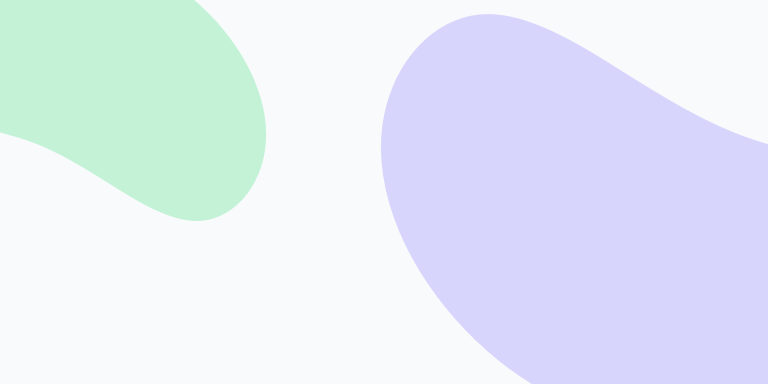
A WebGL 2 fragment shader for this background:

```glsl
#version 300 es
precision highp float;
// Two flat pastel blobs on a pale ground, each running off the canvas.
// Both share one outline of cubic Bezier curves, turned and scaled; a signed
// distance to the flattened outline gives smooth edges at any size.

uniform vec2 u_resolution;
out vec4 fragColor;

// Colours
const vec3 GROUND = vec3(0.973, 0.980, 0.988);
const vec3 LILAC  = vec3(0.847, 0.837, 0.988);
const vec3 MINT   = vec3(0.765, 0.949, 0.843);

// Placement, in canvas heights; a negative scale is a half turn
const float ASPECT       = 2.0;
const vec2  LILAC_ORIGIN = vec2(0.992, 0.617);
const vec2  MINT_ORIGIN  = vec2(0.693, 0.649);
const float LILAC_SCALE  = 1.0 / 384.0;
const float MINT_SCALE   = -0.648 / 384.0;

// Outline in blob units: chained cubics, then straight edges that close it
const int CURVES = 4;
const int STEPS  = 20;
const vec2 CURVE[13] = vec2[13](
    vec2(151, -237), vec2(75, -191), vec2(0, -95),
    vec2(0, 0),      vec2(0, 73),    vec2(48, 133),
    vec2(107, 133),  vec2(154, 133), vec2(209, 96),
    vec2(249, 71),   vec2(294, 43),  vec2(337, 17),
    vec2(387, 3));
const int CORNERS = 4;
const vec2 CORNER[4] = vec2[4](
    vec2(430, -9), vec2(430, -262), vec2(190, -262), vec2(151, -237));

vec2 bezier(vec2 a, vec2 b, vec2 c, vec2 d, float t) {
    float s = 1.0 - t;
    return s * s * s * a + 3.0 * s * t * (s * b + t * c) + t * t * t * d;
}

// Adds one edge: keeps the least squared distance and flips side on a crossing
void addEdge(vec2 p, vec2 a, vec2 b, inout float nearest, inout float side) {
    vec2 edge = b - a;
    vec2 rel = p - a;
    vec2 gap = rel - edge * clamp(dot(rel, edge) / dot(edge, edge), 0.0, 1.0);
    nearest = min(nearest, dot(gap, gap));
    bool spans = (a.y > p.y) != (b.y > p.y);
    if (spans && rel.x < edge.x * rel.y / edge.y) side = -side;
}

// Signed distance to the outline, negative inside
float blobDistance(vec2 p) {
    float nearest = 1e9;
    float side = 1.0;
    vec2 last = CURVE[0];
    for (int i = 0; i < CURVES; i++) {
        int k = 3 * i;
        for (int j = 1; j <= STEPS; j++) {
            float t = float(j) / float(STEPS);
            vec2 next = bezier(CURVE[k], CURVE[k + 1], CURVE[k + 2], CURVE[k + 3], t);
            addEdge(p, last, next, nearest, side);
            last = next;
        }
    }
    for (int i = 0; i < CORNERS; i++) {
        addEdge(p, last, CORNER[i], nearest, side);
        last = CORNER[i];
    }
    return side * sqrt(nearest);
}

// Coverage of a placed blob, softened over one pixel
float blobMask(vec2 p, vec2 origin, float scale, float pixel) {
    float d = blobDistance((p - origin) / scale) * abs(scale);
    return clamp(0.5 - d / pixel, 0.0, 1.0);
}

void main() {
    vec2 p = gl_FragCoord.xy / u_resolution * vec2(ASPECT, 1.0);
    float pixel = 1.0 / u_resolution.y;

    vec3 color = GROUND;
    color = mix(color, MINT, blobMask(p, MINT_ORIGIN, MINT_SCALE, pixel));
    color = mix(color, LILAC, blobMask(p, LILAC_ORIGIN, LILAC_SCALE, pixel));
    fragColor = vec4(color, 1.0);
}
```
